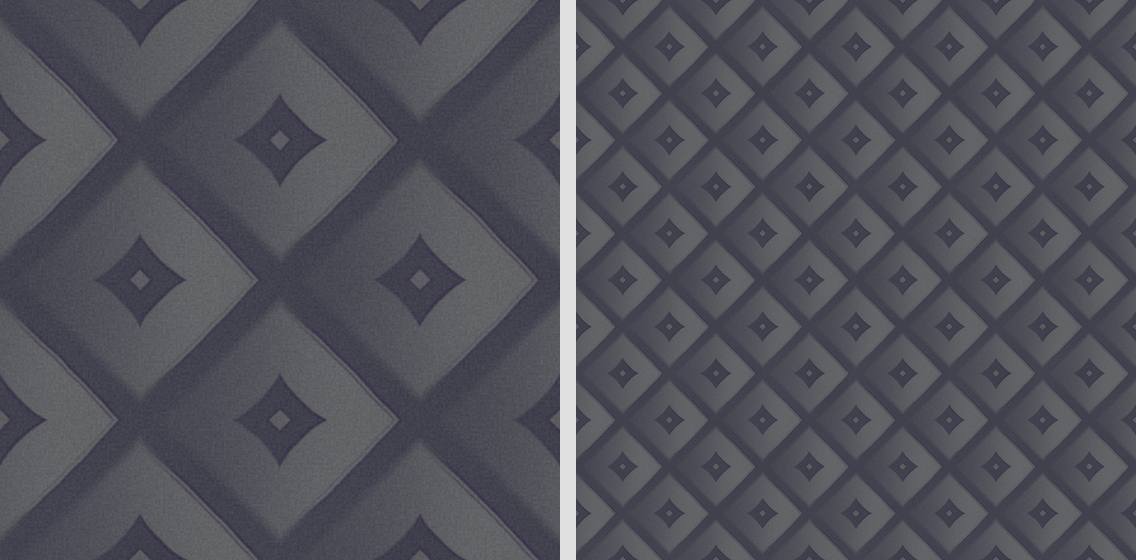
Left, the tile; right, the same tile 3 across and 3 down.
This pattern is drawn by a three.js fragment shader. Its source:

```glsl
// Soft embossed diamonds on a slate lattice, each with a concave star and a small lozenge.
varying vec2 vUv;

const float REPEATS = 2.0;            // repeats across and down, each holding two diamonds
const float DIAMOND_RADIUS = 0.425;   // half diagonal, in repeats
const float EDGE_BOW = 0.012;         // outward swelling of the lit edges
const float EDGE_SHARP = 0.007;
const float EDGE_BLURRED = 0.036;
const float LINE_WIDTH = 0.008;
const float LINE_GAP = 0.021;         // spacing of the double crease
const float STAR_RADIUS = 0.167;
const float STAR_POWER = 0.82;        // below 1 makes the sides concave
const float LOZENGE_RADIUS = 0.036;
const float EDGE_WOBBLE = 0.006;
const float GRAIN = 0.045;
const float GRAIN_CELLS = 230.0;
const vec3 GROOVE = vec3(0.258, 0.258, 0.308);
const vec3 FACE_SHADE = vec3(0.280, 0.282, 0.322);
const vec3 FACE_LIGHT = vec3(0.385, 0.392, 0.402);
const vec3 STAR = vec3(0.252, 0.250, 0.302);
const vec3 LOZENGE = vec3(0.355, 0.358, 0.378);
const vec3 CREASE = vec3(0.215, 0.190, 0.275);

// Unit gradient at a lattice point
vec2 gradient(vec2 cell) {
  vec3 h = fract(cell.xyx * vec3(0.1031, 0.1030, 0.0973));
  h += dot(h, h.yzx + 33.33);
  float angle = 6.28318 * fract((h.x + h.y) * h.z);
  return vec2(cos(angle), sin(angle));
}

float corner(vec2 cell, vec2 f, vec2 offset, vec2 period) {
  return dot(gradient(mod(cell + offset, period)), f - offset);
}

// Gradient noise that wraps after a whole period
float noise(vec2 uv, vec2 period) {
  vec2 p = uv * period;
  vec2 i = floor(p);
  vec2 f = p - i;
  vec2 s = f * f * f * (f * (f * 6.0 - 15.0) + 10.0);
  float low = mix(corner(i, f, vec2(0.0), period), corner(i, f, vec2(1.0, 0.0), period), s.x);
  float high = mix(corner(i, f, vec2(0.0, 1.0), period), corner(i, f, vec2(1.0), period), s.x);
  return mix(low, high, s.y);
}

// 1 inside the radius, 0 outside
float inside(float d, float radius, float blur) {
  return 1.0 - smoothstep(radius - blur, radius + blur, d);
}

float line(float d, float width) {
  return exp(-d * d / (width * width));
}

void main() {
  // Diagonal cells: each one is a diamond
  vec2 q = vUv * REPEATS;
  vec2 diagonal = fract(vec2(q.x + q.y, q.x - q.y)) - 0.5;
  vec2 p = 0.5 * vec2(diagonal.x + diagonal.y, diagonal.x - diagonal.y);
  vec2 reach = abs(diagonal);
  float wobble = EDGE_WOBBLE * noise(vUv, vec2(22.0));

  // Face: shaded at the left, lit and crisp at the right
  float lit = smoothstep(0.0, 0.16, p.x);
  float along = min(reach.x, reach.y) / DIAMOND_RADIUS;
  float bow = EDGE_BOW * lit * max(0.0, 1.0 - along * along);
  float edge = max(reach.x, reach.y) - DIAMOND_RADIUS - bow + wobble;
  vec3 face = mix(FACE_SHADE, FACE_LIGHT, smoothstep(-0.42, 0.28, p.x));
  vec3 color = mix(GROOVE, face, inside(edge, 0.0, mix(EDGE_BLURRED, EDGE_SHARP, lit)));

  // Double crease, stronger on the upper right edge
  float upper = smoothstep(-0.02, 0.02, p.y);
  float crease = line(edge - 0.004, LINE_WIDTH) * mix(0.5, 0.8, upper);
  crease += line(edge + LINE_GAP, LINE_WIDTH * 0.8) * mix(0.22, 0.5, upper);
  color = mix(color, CREASE, lit * min(crease, 1.0));

  // Concave star with a dark rim towards the light
  vec2 arm = pow(max(abs(p), vec2(0.0001)), vec2(STAR_POWER));
  float star = pow(arm.x + arm.y, 1.0 / STAR_POWER) + wobble;
  float starLit = smoothstep(-0.06, 0.06, p.x);
  color = mix(color, STAR, inside(star, STAR_RADIUS, mix(0.016, 0.008, starLit)));
  color = mix(color, CREASE, line(star - STAR_RADIUS + 0.008, 0.010) * mix(0.2, 0.75, starLit));

  // Centre lozenge
  float lozenge = abs(p.x) + abs(p.y) + wobble;
  color = mix(color, CREASE, 0.5 * line(lozenge - LOZENGE_RADIUS - 0.006, 0.009));
  color = mix(color, LOZENGE, inside(lozenge, LOZENGE_RADIUS, 0.006));

  // Cloth grain, faint threads and slow tonal drift
  float grain = noise(vUv, vec2(GRAIN_CELLS));
  float threads = noise(vUv, vec2(48.0, 200.0)) + noise(vUv, vec2(200.0, 48.0));
  float tint = noise(vUv + 0.37, vec2(150.0));
  color += GRAIN * (grain + 0.3 * threads) + 0.012 * noise(vUv, vec2(5.0));
  color += 0.014 * tint * vec3(1.0, -0.4, -0.8);
  gl_FragColor = vec4(color, 1.0);
}
```
